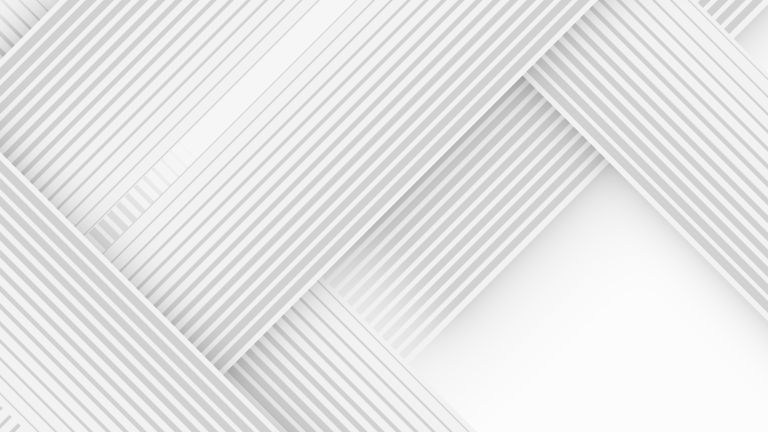
Write a WebGL 1 fragment shader that draws this background.

```glsl
precision highp float;
// Woven pale grey ribbons with diagonal stripes and soft shadows.

uniform vec2 u_resolution;

// Tones
const vec3 PAPER = vec3(0.965);
const vec3 LIGHT = vec3(0.95);
const vec3 GREY = vec3(0.82);

// Stripes: spacing, pale rim, and grey share at each side of a ribbon
const float PITCH = 0.0405;
const float RIM = 0.012;
const float THICK = 0.72;
const float THIN = 0.08;
const float EVEN = 0.60;

// Shadows
const float SHADOW_REACH = 0.055;
const float SHADOW_DEPTH = 0.13;

// Ribbon borders on the falling axis (x + depth below the top)
const float MAIN_START = 0.139;
const float GAP_START = 0.745;
const float GAP_END = 0.822;
const float MAIN_END = 1.384;
const float SECOND_END = 1.787;

// Ribbon borders on the rising axis (x - depth below the top)
const float LEFT_START = -0.938;
const float LEFT_END = -0.352;
const float LOWER_END = 0.104;
const float RIGHT_START = 1.035;
const float RIGHT_END = 1.609;

float edgeWidth;

float edge(float offset) {
  return smoothstep(-edgeWidth, edgeWidth, offset);
}

// Grey coverage of lines whose share of each pitch is "share"
float stripes(float t, float share) {
  float fromCentre = abs(fract(t / PITCH) - 0.5) * PITCH;
  return edge(0.5 * share * PITCH - fromCentre);
}

// Lays a ribbon over "under"; t runs inward from its shadowed edge
vec3 ribbon(vec3 under, float t, float width, float thick, float thin, float strength) {
  // The shadow falls only outside the near edge
  float shadow = exp(min(t, 0.0) / SHADOW_REACH) * (1.0 - edge(t));
  under *= 1.0 - SHADOW_DEPTH * strength * shadow;
  float across = clamp(t / width, 0.0, 1.0);
  float lines = stripes(t - RIM, mix(thick, thin, across));
  lines *= edge(t - RIM) * strength;
  vec3 surface = mix(LIGHT, GREY, lines);
  return mix(under, surface, edge(t) * edge(width - t));
}

void main() {
  vec2 p = gl_FragCoord.xy / u_resolution.y;
  float depth = 1.0 - p.y;
  float falling = p.x + depth;
  float rising = p.x - depth;
  edgeWidth = 1.1 / u_resolution.y;

  // Paper and the evenly striped second ribbon, which fades in
  vec3 color = PAPER + 0.025 * smoothstep(1.8, 2.2, falling);
  float fadeIn = mix(0.3, 1.0, smoothstep(0.10, 0.40, rising));
  color = ribbon(color, SECOND_END - falling, SECOND_END - MAIN_END,
                 EVEN, EVEN, fadeIn);

  // Ribbons that pass beneath the main one
  color = ribbon(color, rising - LEFT_END, LOWER_END - LEFT_END, THICK, THIN, 1.0);
  color = ribbon(color, rising - RIGHT_START, RIGHT_END - RIGHT_START, THICK, THIN, 1.0);

  // Pale veil in the slot and in the upper left corner
  float slot = edge(falling - GAP_START) * edge(GAP_END - falling);
  float corner = 1.0 - smoothstep(0.0, MAIN_START, falling);
  float veil = slot * mix(0.3, 1.0, smoothstep(LEFT_END, LOWER_END + 0.1, rising));
  color = mix(color, PAPER, max(veil, 0.6 * corner));

  // Main ribbon: two halves thinning toward the open slot
  vec3 beneath = color;
  color = ribbon(color, falling - MAIN_START, GAP_START - MAIN_START, THICK, THIN, 1.0);
  color = ribbon(color, MAIN_END - falling, MAIN_END - GAP_END, THICK, THIN, 1.0);
  color = mix(color, beneath, slot);

  // Left ribbon on top of everything
  color = ribbon(color, LEFT_END - rising, LEFT_END - LEFT_START, THICK, THIN, 1.0);

  gl_FragColor = vec4(color, 1.0);
}
```
